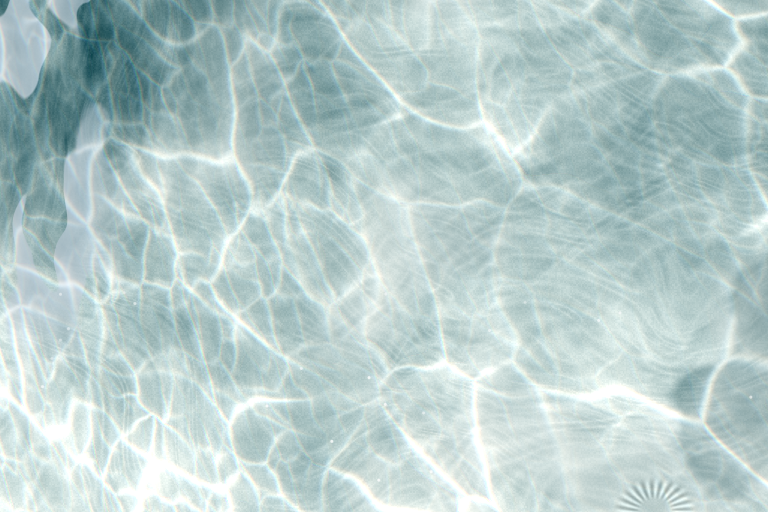
This texture is drawn by a WebGL 1 fragment shader. Its source:

```glsl
precision highp float;
// Sunlit shallow water: crisp caustic veins over pale sand, dark teal in the upper left.
uniform vec2 u_resolution;

const vec3 DEEP = vec3(0.36, 0.515, 0.53);
const vec3 PALE = vec3(0.87, 0.93, 0.915);
const vec3 SAND = vec3(0.84, 0.868, 0.86);
const vec3 SKY_REFLECTION = vec3(0.68, 0.75, 0.79);

float hash(vec2 p) {
  p = fract(p * vec2(0.1031, 0.1137));
  p += dot(p, p.yx + 33.33);
  return fract((p.x + p.y) * p.x * 47.3);
}

vec2 hash2(vec2 p) {
  return vec2(hash(p + 17.0), hash(p.yx + 71.0));
}

float noise(vec2 p) {
  vec2 i = floor(p), f = fract(p);
  f = f * f * (3.0 - 2.0 * f);
  return mix(mix(hash(i), hash(i + vec2(1.0, 0.0)), f.x),
             mix(hash(i + vec2(0.0, 1.0)), hash(i + 1.0), f.x), f.y);
}

float fbm(vec2 p) {
  float sum = 0.0, amp = 0.5;
  for (int i = 0; i < 4; i++) {
    sum += amp * noise(p);
    p = mat2(1.6, 1.2, -1.2, 1.6) * p + 9.2;
    amp *= 0.5;
  }
  return sum / 0.9375;
}

vec2 warp(vec2 p, float freq, float amount) {
  return p + amount * (vec2(noise(p * freq + 3.1), noise(p * freq + 41.7)) - 0.5);
}

// Distance to the border between the two nearest cell centres.
float cellEdge(vec2 p) {
  vec2 cell = floor(p), near = vec2(0.0), next = vec2(0.0);
  float d1 = 9.0, d2 = 9.0;
  for (int y = -1; y <= 1; y++) {
    for (int x = -1; x <= 1; x++) {
      vec2 c = cell + vec2(float(x), float(y));
      vec2 r = c + 0.1 + 0.8 * hash2(c) - p;
      float d = dot(r, r);
      if (d < d1) { d2 = d1; next = near; d1 = d; near = r; }
      else if (d < d2) { d2 = d; next = r; }
    }
  }
  return (d2 - d1) / (2.0 * length(next - near) + 0.001);
}

// Sharp core and wide halo around the cell borders, fading along their length.
float veins(vec2 q, float width) {
  float d = cellEdge(warp(warp(q, 1.1, 0.65), 3.7, 0.15));
  float strength = smoothstep(0.25, 0.8, noise(q * 1.1 + 5.0));
  float core = exp(-d * d / (width * width));
  return core * mix(0.08, 0.65, strength) + exp(-d / 0.13) * mix(0.14, 0.32, strength);
}

// Slanted cells, narrow at the left and wide at the right.
float caustics(vec2 p) {
  vec2 q = vec2(7.0 * p.x - 1.2 * p.x * p.x + 1.8 * p.y, 3.8 * p.y);
  float left = 1.0 - smoothstep(0.2, 0.9, p.x);
  float fine = veins(q * 1.9 + 23.0, 0.045);
  float threads = veins(q * vec2(4.1, 2.6) + 57.0, 0.07);
  float sum = veins(q, 0.028) + fine * mix(0.2, 0.6, left) + threads * mix(0.12, 0.3, left);
  return 1.05 * (1.0 - exp(-1.15 * sum));
}

// Thin silky streaks following a bent flow.
float streaks(vec2 p, vec2 along, float freq) {
  vec2 q = warp(warp(p, 4.0, 0.2), 11.0, 0.05);
  vec2 s = vec2(dot(q, along), q.y * along.x - q.x * along.y);
  return 1.0 - abs(2.0 * noise(s * vec2(0.25, 1.0) * freq) - 1.0);
}

float ripples(vec2 p) {
  float leaning = streaks(p, vec2(0.91, 0.42), 42.0) + streaks(p + 7.0, vec2(0.95, -0.3), 85.0);
  float upright = streaks(p, vec2(0.25, 0.97), 46.0) + streaks(p + 7.0, vec2(0.5, -0.87), 90.0);
  return mix(upright, leaning, smoothstep(0.2, 0.7, p.x)) / 2.0;
}

float blob(vec2 p, vec2 centre, vec2 size) {
  vec2 r = (p - centre) / size;
  return exp(-dot(r, r));
}

// Small bright flecks in scattered grid cells.
float sparkles(vec2 p, float scale) {
  vec2 cell = floor(p * scale);
  vec2 r = fract(p * scale) - 0.3 - 0.4 * hash2(cell);
  return step(0.96, hash(cell + 7.0)) * (1.0 - smoothstep(0.08, 0.24, length(r)));
}

void main() {
  vec2 p = gl_FragCoord.xy / u_resolution.y;
  float clouds = 0.75 * (fbm(p * 3.2 + 4.0) - 0.5) + 0.45 * (fbm(p * 8.0 + 15.0) - 0.5);

  // Broad light and shade of the water and sea floor.
  float dark = blob(p, vec2(0.12, 0.98), vec2(0.36, 0.42));
  float shade = 0.8 * dark + 0.16 * blob(p, vec2(0.55, 0.75), vec2(0.3, 0.3))
              + 0.2 * blob(p, vec2(1.5, 0.85), vec2(0.4, 0.4));
  float weed = blob(p, vec2(1.42, 0.17), vec2(0.12, 0.14))
             + blob(p, vec2(1.52, 0.43), vec2(0.09, 0.09));
  shade += 0.4 * smoothstep(0.3, 0.48, weed * (0.45 + fbm(p * 12.0)));
  float tone = 0.59 + clouds - shade;
  tone += 0.36 * (ripples(p) - 0.55) + 0.12 * (1.0 - smoothstep(0.0, 0.5, p.y));
  tone += dark * 1.1 * (fbm(p * vec2(22.0, 10.0)) - 0.5);
  tone += 0.1 * (hash(floor(p * 342.0)) - 0.5);
  vec3 colour = mix(DEEP, PALE, tone);
  colour = mix(colour, SAND, 0.35 * smoothstep(0.5, 0.7, fbm(p * 2.6 + 31.0)) * (1.0 - dark));

  // Tall sky reflections on the dark water.
  float patches = noise(warp(p, 14.0, 0.05) * vec2(22.0, 5.5) + 12.0);
  float leftSide = (1.0 - smoothstep(0.12, 0.28, p.x)) * smoothstep(0.25, 0.45, p.y);
  colour = mix(colour, SKY_REFLECTION, 0.8 * leftSide * smoothstep(0.54, 0.59, patches));

  // Veins split slightly into rainbow fringes.
  vec2 fringe = vec2(0.0022, 0.0011);
  vec3 light = vec3(caustics(p - fringe), caustics(p), caustics(p + fringe));
  colour += light * (PALE - DEEP) * (1.0 - 0.4 * max(leftSide, dark));

  // Ribbed shell fan on the floor.
  vec2 r = (p - vec2(1.28, 0.0)) * vec2(1.0, 1.2);
  float d = length(r) / 0.09;
  float ribs = sin(atan(r.y, r.x) * 24.0 + 3.0 * d) * smoothstep(0.3, 0.5, d);
  colour += 0.13 * ribs * (1.0 - smoothstep(0.7, 0.95, d));

  float flecks = sparkles(p, 55.0) * smoothstep(0.5, 0.65, noise(p * 5.0 + 60.0));
  colour = mix(colour, vec3(1.0), 0.8 * flecks * (1.0 - smoothstep(0.3, 0.6, p.y)));
  gl_FragColor = vec4(clamp(colour, 0.0, 1.0), 1.0);
}
```
